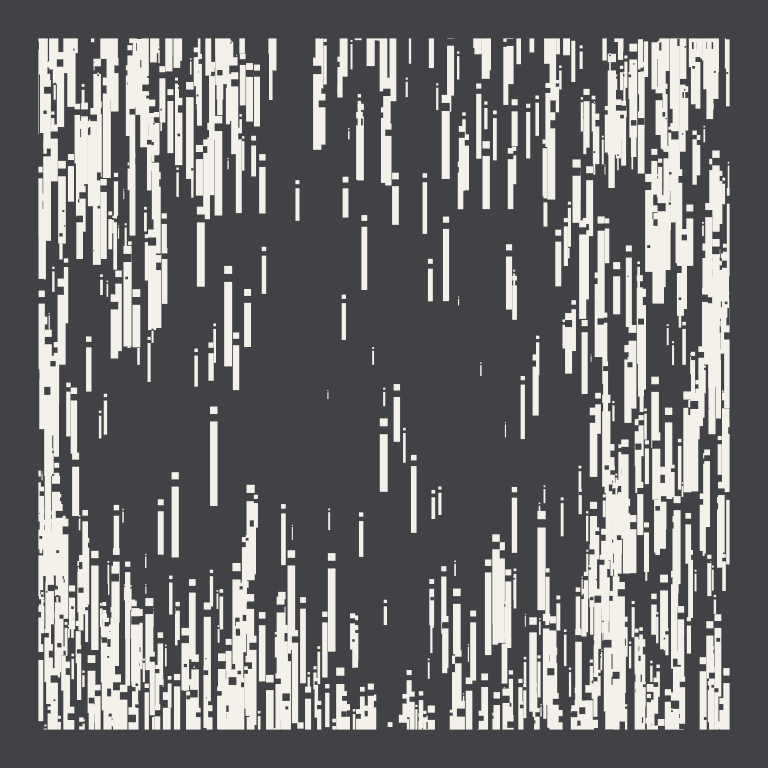
Give the GLSL for this pattern, as a Shadertoy shader.

```glsl
// Pale vertical strokes, each topped by a detached square, rain inside a dark
// frame. Offset grids each hold one stroke per cell; a density field keeps the
// middle nearly empty and gathers strokes into clusters along the borders.

vec4 hash4(vec3 p) {
    vec4 q = fract(p.xyzx * vec4(0.1031, 0.1030, 0.0973, 0.1099));
    q += dot(q, q.wzxy + 33.33);
    return fract((q.xxyz + q.yzzw) * q.zywx);
}

float gradientNoise(vec2 p) {
    vec2 cell = floor(p), f = fract(p);
    vec2 s = f * f * f * (f * (f * 6.0 - 15.0) + 10.0);
    float total = 0.0;
    for (int k = 0; k < 4; k++) {
        vec2 corner = vec2(k & 1, k >> 1);
        float angle = 6.2832 * hash4(vec3(cell + corner, 7.0)).x;
        vec2 weight = mix(1.0 - s, s, corner);
        total += weight.x * weight.y * dot(vec2(cos(angle), sin(angle)), f - corner);
    }
    return total;
}

float cluster(vec2 p, vec2 center, vec2 size) {
    vec2 d = (p - center) / size;
    return exp(-dot(d, d));
}

// Chance that a stroke exists at a place: low in the middle, high at the rim
float density(vec2 p) {
    vec2 v = abs(p - vec2(0.45, 0.55)) / 0.46;
    float rim = pow(dot(v * v, v), 1.1);
    float d = 0.022 + 0.19 * min(rim, 1.2);
    d *= max(1.0 + 1.0 * gradientNoise(p * vec2(19.0, 6.0)), 0.4);
    // Bottom: right column, right edge, left edge, left of the middle
    d += 0.42 * cluster(p, vec2(0.785, 0.18), vec2(0.028, 0.16));
    d += 0.22 * cluster(p, vec2(0.92, 0.27), vec2(0.035, 0.08));
    d += 0.26 * cluster(p, vec2(0.08, 0.24), vec2(0.045, 0.08));
    d += 0.28 * cluster(p, vec2(0.30, 0.08), vec2(0.020, 0.06));
    d += 0.16 * cluster(p, vec2(0.18, 0.13), vec2(0.050, 0.08));
    // Top: left half, middle, right corner
    d += 0.26 * cluster(p, vec2(0.25, 0.88), vec2(0.090, 0.09));
    d += 0.17 * cluster(p, vec2(0.48, 0.85), vec2(0.050, 0.09));
    d += 0.12 * cluster(p, vec2(0.14, 0.74), vec2(0.060, 0.11));
    d += 0.36 * cluster(p, vec2(0.91, 0.92), vec2(0.040, 0.04));
    d += 0.16 * cluster(p, vec2(0.77, 0.85), vec2(0.030, 0.08));
    // Sides
    d += 0.30 * cluster(p, vec2(0.94, 0.65), vec2(0.015, 0.13));
    d += 0.22 * cluster(p, vec2(0.06, 0.53), vec2(0.018, 0.11));
    d += 0.08 * cluster(p, vec2(0.77, 0.55), vec2(0.040, 0.12));
    return min(d, 0.6);
}

// Antialiased coverage of a rectangle
float box(vec2 p, vec2 center, vec2 size, float pixel) {
    vec2 c = clamp((0.5 * size - abs(p - center)) / pixel + 0.5, 0.0, 1.0);
    return c.x * c.y;
}

void mainImage(out vec4 fragColor, in vec2 fragCoord) {
    float pixel = 1.0 / min(iResolution.x, iResolution.y);
    vec2 p = (fragCoord - 0.5 * iResolution.xy) * pixel + 0.5;
    vec2 cell = vec2(0.018, 0.15);
    float ink = 0.0;

    for (int i = 0; i < 20; i++) {
        // Shift every layer sideways and every column up or down
        float layer = float(i) + 1.0;
        vec2 q = p / cell + vec2(layer * 0.618 + 20.0, 20.0);
        q.y += hash4(vec3(floor(q.x), layer, 3.0)).x;
        vec2 id = floor(q), local = fract(q) * cell;
        vec4 rnd = hash4(vec3(id, layer * 5.7));

        // Size and place of the stroke within its cell
        float width = mix(0.0012, 0.0108, rnd.x);
        float bar = min(width * mix(5.0, 13.0, rnd.y), 0.11);
        float span = bar + 2.0 * width;
        vec2 foot = vec2(0.5 * width + rnd.z * (cell.x - width), rnd.w * (cell.y - span));
        vec2 middle = foot + vec2(0.0, 0.5 * span);
        float chance = hash4(vec3(id, layer * 9.1 + 40.0)).y;
        if (chance > density(clamp(p - local + middle, 0.05, 0.95))) continue;

        // Bar and square add ink; the gap between them cuts older strokes
        vec2 square = vec2(width);
        ink *= 1.0 - box(local, foot + vec2(0.0, bar + 0.5 * width), square, pixel);
        ink = max(ink, box(local, foot + vec2(0.0, 0.5 * bar), vec2(width, bar), pixel));
        ink = max(ink, box(local, foot + vec2(0.0, bar + 1.5 * width), square, pixel));
    }

    // Trim to the frame
    ink *= box(p, vec2(0.5), vec2(0.9), pixel);
    vec3 slate = vec3(0.253, 0.259, 0.270);
    vec3 ivory = vec3(0.955, 0.945, 0.918);
    fragColor = vec4(mix(slate, ivory, ink), 1.0);
}
```
